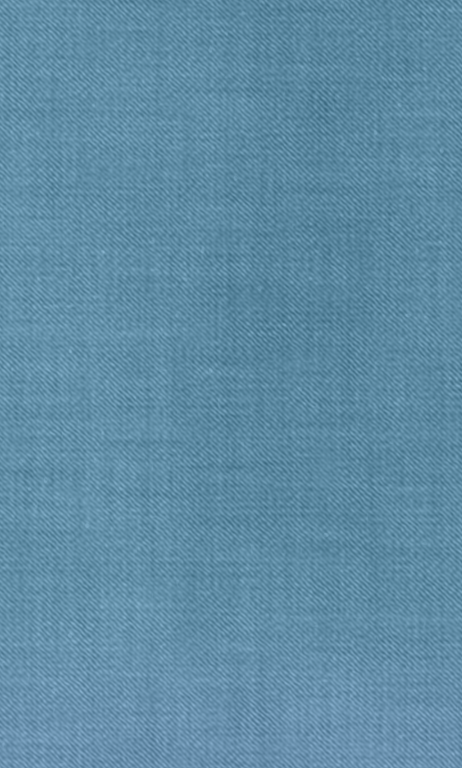
Write a Shadertoy shader that draws this texture.

```glsl
vec2 randomGradient(vec2 cell) {
    vec2 q = fract(cell * vec2(0.1031, 0.1137));
    q += dot(q, q.yx + 33.33);
    float angle = 6.2832 * fract((q.x + q.y) * q.x * 17.31);
    return vec2(cos(angle), sin(angle));
}

// Gradient noise, roughly -0.7 to 0.7
float gradientNoise(vec2 p) {
    vec2 cell = floor(p), f = fract(p);
    vec2 u = f * f * f * (f * (f * 6.0 - 15.0) + 10.0);
    vec2 e = vec2(0.0, 1.0);
    float a = dot(randomGradient(cell), f);
    float b = dot(randomGradient(cell + e.yx), f - e.yx);
    float c = dot(randomGradient(cell + e.xy), f - e.xy);
    float d = dot(randomGradient(cell + e.yy), f - e.yy);
    return mix(mix(a, b, u.x), mix(c, d, u.x), u.y);
}

// Diagonal ribs falling to the right, broken into short rounded stitches
float twill(vec2 weave) {
    float wobble = 0.22 * gradientNoise(weave * 0.31) + 0.2 * gradientNoise(weave * 0.83 + 41.0);
    float rib = cos(6.2832 * (weave.x + weave.y + wobble));
    float stitch = cos(6.2832 * (weave.x * 0.5 - weave.y * 0.5 + wobble));
    float strength = 0.8 + 0.7 * gradientNoise(weave * 0.17 + 9.0);
    return strength * (0.24 * rib + 0.07 * stitch * (0.5 + 0.5 * rib));
}

// Uneven yarn: long streaks along both thread directions
float yarnStreaks(vec2 uv) {
    float warp = gradientNoise(vec2(uv.x * 125.0, uv.y * 7.0 + 3.0));
    float weft = gradientNoise(vec2(uv.x * 5.0 + 7.0, uv.y * 190.0));
    float broadWarp = gradientNoise(vec2(uv.x * 27.0 + 5.0, uv.y * 2.0));
    float broadWeft = gradientNoise(vec2(uv.x * 2.0, uv.y * 38.0 + 11.0));
    return 0.15 * warp + 0.17 * weft + 0.08 * (broadWarp + broadWeft);
}

// Soft light: brighter left and bottom, a dim fold right of centre
float softLight(vec2 uv) {
    float fold = exp(-pow((uv.x - 0.72 + 0.12 * uv.y) / 0.24, 2.0));
    float light = 0.07 * (0.5 - uv.x) - 0.12 * fold * smoothstep(0.0, 0.6, uv.y);
    light += 0.09 * smoothstep(0.35, 0.0, uv.y);
    return light + 0.08 * gradientNoise(uv * vec2(3.0, 4.0) + 2.0);
}

void mainImage(out vec4 fragColor, in vec2 fragCoord) {
    vec2 uv = fragCoord / iResolution.xy;
    vec2 ribCount = vec2(80.0, 140.0);
    vec2 weave = uv * ribCount;

    // Fade the ribs where they become finer than the canvas can show
    float ribsPerPixel = length(ribCount / iResolution.xy);
    float detail = 1.0 - smoothstep(0.5, 0.9, ribsPerPixel);

    // Fibre grain and sparse pale slubs
    float grain = 0.3 * gradientNoise(weave * 1.27 + 71.0);
    float slub = 0.3 * smoothstep(0.42, 0.62, gradientNoise(weave * vec2(0.7, 0.6) + 23.0));

    float tone = 0.52 + softLight(uv) + yarnStreaks(uv);
    tone += detail * (twill(weave) + grain + slub);

    vec3 shadowBlue = vec3(0.255, 0.435, 0.525);
    vec3 paleBlue = vec3(0.485, 0.660, 0.760);
    vec3 cloth = mix(shadowBlue, paleBlue, clamp(tone, -0.1, 1.2));

    // Slightly greyer violet cast toward the bottom
    cloth += vec3(0.018, -0.006, 0.012) * smoothstep(0.25, 0.0, uv.y);
    fragColor = vec4(cloth, 1.0);
}
```
